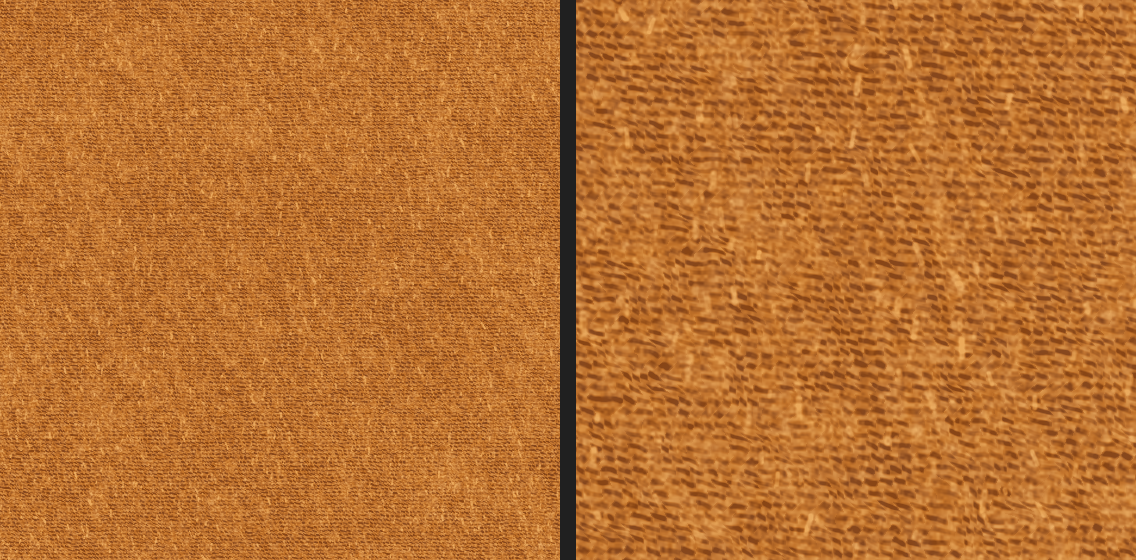
Left, the full canvas; right, a detail of the centre.
Give the GLSL for this texture, as a three.js fragment shader.

```glsl
// Ochre jersey knit: fine rows of slanted dark stitch gaps under a fuzzy nap,
// scattered with small pale slubs. Steep diagonal streaks of value noise soften
// the rows and gather the slubs; one tone value is then mapped to a colour ramp.

varying vec2 vUv;

const vec3 SHADOW_BROWN = vec3(0.53, 0.275, 0.10);
const vec3 OCHRE = vec3(0.755, 0.452, 0.18);
const vec3 PALE_GOLD = vec3(0.92, 0.67, 0.37);
const vec2 STITCHES = vec2(118.0, 146.0);
const vec2 LONG_SLUB_CELLS = vec2(46.0, 36.0);
const vec2 SHORT_SLUB_CELLS = vec2(64.0, 52.0);

float hash(vec2 p) {
  return fract(sin(dot(p, vec2(127.1, 311.7))) * 43758.5);
}

float noise(vec2 p) {
  vec2 cell = floor(p);
  vec2 f = fract(p);
  f = f * f * (3.0 - 2.0 * f);
  float low = mix(hash(cell), hash(cell + vec2(1.0, 0.0)), f.x);
  float high = mix(hash(cell + vec2(0.0, 1.0)), hash(cell + vec2(1.0, 1.0)), f.x);
  return mix(low, high, f.y);
}

// Soft bands leaning from upper left to lower right.
float diagonalStreaks(vec2 uv) {
  float across = uv.x + 0.3 * uv.y;
  float narrow = noise(vec2(across * 62.0, uv.y * 20.0));
  float wide = noise(vec2(across * 24.0, uv.y * 8.0) + 31.0);
  return 0.65 * narrow + 0.35 * wide;
}

// Darkness of the gaps between stitches, 0 on yarn and 1 in a gap.
float stitchGaps(vec2 uv, vec2 count) {
  vec2 p = uv * count;
  p.y += 0.7 * (noise(uv * vec2(14.0, 20.0)) - 0.5);
  p.y += 0.3 * (noise(uv * vec2(130.0, 90.0) + 61.0) - 0.5);
  p.x += 1.8 * (noise(uv * vec2(50.0, 70.0) + 7.0) - 0.5);
  float row = floor(p.y);
  p.x += 0.5 * mod(row, 2.0) + 0.5 * hash(vec2(row, 3.0));
  float along = fract(p.x) - 0.5;
  float height = fract(p.y) - 0.5 + 0.4 * along;
  float line = 1.0 - smoothstep(0.08, 0.34, abs(height));
  float dash = 1.0 - smoothstep(0.3, 0.5, abs(along));
  float strength = 0.45 + 0.55 * hash(vec2(floor(p.x), row));
  return line * mix(0.45, 1.0, dash) * strength;
}

// Soft capsule of half length reach along a unit direction.
float capsule(vec2 p, vec2 direction, float reach, float radius) {
  float t = clamp(dot(p, direction), -reach, reach);
  float d = length(p - direction * t);
  return 1.0 - smoothstep(radius * 0.25, radius, d);
}

// Pale upright slubs, one candidate in each jittered cell.
float slubs(vec2 uv, vec2 count, float longest, float seed) {
  vec2 home = floor(uv * count);
  float cover = 0.0;
  for (int y = -1; y <= 1; y++) {
    for (int x = -1; x <= 1; x++) {
      vec2 cell = home + vec2(float(x), float(y));
      vec2 key = cell + seed;
      vec2 jitter = vec2(hash(key), hash(key + 19.3));
      vec2 center = (cell + jitter) / count;
      float lean = mix(-0.35, 0.6, hash(key + 41.7));
      float reach = mix(0.001, longest, hash(key + 67.1));
      float radius = mix(0.0019, 0.0034, hash(key + 83.9));
      float gathered = diagonalStreaks(center) - 0.5;
      float present = step(hash(key + 101.3), 0.6 + 0.9 * gathered);
      float brightness = mix(0.35, 1.0, hash(key + 127.9));
      vec2 direction = vec2(-sin(lean), cos(lean));
      float slub = capsule(uv - center, direction, reach, radius);
      cover = max(cover, slub * present * brightness);
    }
  }
  return cover;
}

vec3 yarnColor(float tone) {
  vec3 dark = mix(SHADOW_BROWN, OCHRE, clamp(tone * 2.0, 0.0, 1.0));
  return mix(dark, PALE_GOLD, clamp(tone * 2.0 - 1.0, 0.0, 1.0));
}

void main() {
  vec2 uv = vUv;
  float streak = diagonalStreaks(uv);
  float blotch = noise(uv * 5.0 + 11.0);
  float tuft = noise(vec2(uv.x + 0.2 * uv.y, uv.y) * vec2(150.0, 75.0) + 23.0);
  float fuzz = noise(uv * vec2(260.0, 210.0) + 5.0);
  float grain = noise(uv * 470.0 + 53.0);
  float longSlub = slubs(uv, LONG_SLUB_CELLS, 0.006, 0.0);
  float shortSlub = slubs(uv, SHORT_SLUB_CELLS, 0.0025, 211.0);
  float slub = max(longSlub, 0.65 * shortSlub);

  // Nap, tufts and slubs hide part of the stitch gaps.
  float gaps = stitchGaps(uv, STITCHES);
  gaps *= 1.0 - 0.35 * smoothstep(0.45, 0.8, streak);
  gaps *= 1.0 - 0.5 * smoothstep(0.55, 0.85, tuft);
  gaps *= 1.0 - 0.85 * slub;

  float tone = 0.60 - 0.68 * gaps;
  tone += 0.10 * (streak - 0.5) + 0.06 * (blotch - 0.5);
  tone += 0.12 * (tuft - 0.5) + 0.30 * (fuzz - 0.5) + 0.42 * (grain - 0.5);
  tone += 0.34 * slub;

  // Loose fibres are slightly greyer than the packed yarn.
  float dusty = noise(uv * 190.0 + 90.0) - 0.5;
  vec3 color = yarnColor(tone) + dusty * vec3(-0.01, 0.015, 0.05);
  gl_FragColor = vec4(color, 1.0);
}
```
